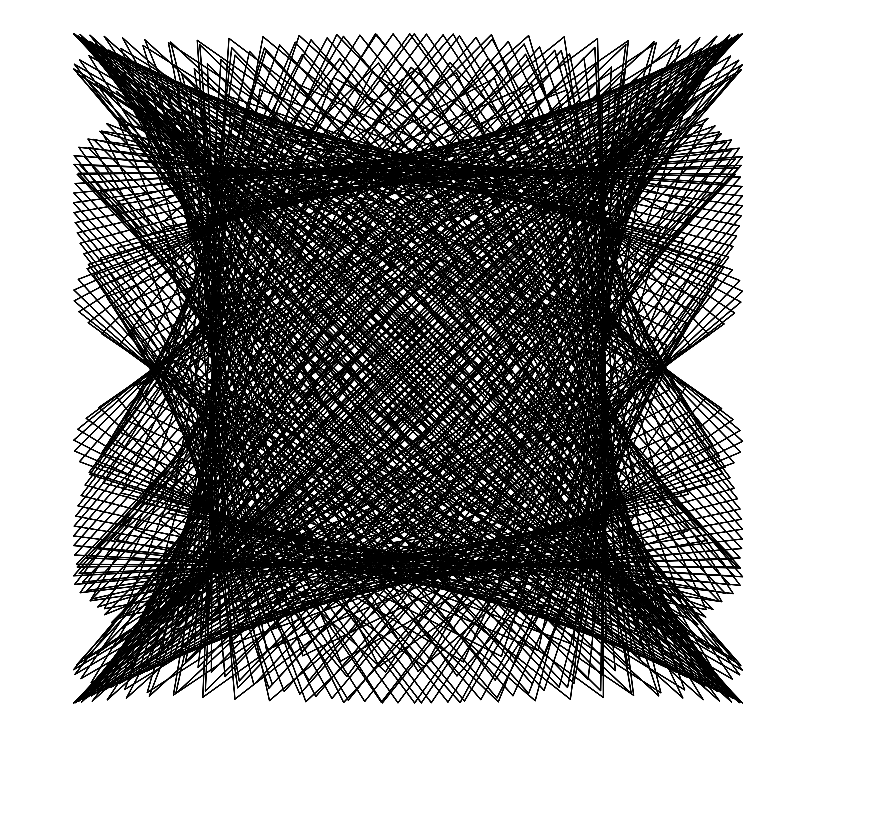
Reproduce this background procedurally as a Shadertoy shader.

```glsl
// A dense string-art square: two long polylines of thin black chords on white.
// Both coordinates are sampled sines whose phases turn by about 3/10 of a circle
// per vertex and drift apart, so ten-sided stars flatten from ellipse to diagonal.

const vec2  CENTER      = vec2(0.494, 0.554);   // in canvas heights
const float HALF_SIZE   = 0.405;                // in canvas heights
const int   CHORDS      = 376;                  // per polyline
const float STAR_STEP   = 108.0;                // degrees, 3/10 of a turn
const vec2  SLOW_START  = vec2(-54.0, 126.0);   // degrees, x and y phase
const vec2  SLOW_DRIFT  = vec2(108.0, -72.0);   // degrees over the whole line
const vec2  FAST_START  = vec2(-126.0, 54.0);
const vec2  FAST_DRIFT  = vec2(252.0, 72.0);
const float HALF_WIDTH  = 0.0023;               // in half sizes
const float EDGE_PIXELS = 0.5;                  // width of the smoothed edge
const vec3  PAPER       = vec3(1.0);
const vec3  INK         = vec3(0.0);

float segmentDistanceSquared(vec2 p, vec2 a, vec2 b) {
    vec2 ap = p - a;
    vec2 ab = b - a;
    vec2 offset = ap - ab * clamp(dot(ap, ab) / dot(ab, ab), 0.0, 1.0);
    return dot(offset, offset);
}

// Squared distance to the nearest chord of one polyline.
float stringArt(vec2 p, vec2 startPhase, vec2 totalDrift) {
    vec2 phase = radians(startPhase);
    vec2 turn = radians(STAR_STEP + totalDrift / float(CHORDS));

    // Sine recurrence: next = 2 cos(turn) * current - previous.
    vec2 gain = 2.0 * cos(turn);
    vec2 previous = sin(phase);
    vec2 current = sin(phase + turn);
    float nearest = 1e3;
    for (int i = 0; i < CHORDS; i++) {
        nearest = min(nearest, segmentDistanceSquared(p, previous, current));
        vec2 next = gain * current - previous;
        previous = current;
        current = next;
    }
    return nearest;
}

void mainImage(out vec4 fragColor, in vec2 fragCoord) {
    vec2 p = (fragCoord / iResolution.y - CENTER) / HALF_SIZE;
    float pixel = 1.0 / (HALF_SIZE * iResolution.y);

    // Only the square that holds the chords needs the loops.
    float coverage = 0.0;
    if (max(abs(p.x), abs(p.y)) < 1.0 + HALF_WIDTH + pixel) {
        float d = sqrt(min(stringArt(p, SLOW_START, SLOW_DRIFT),
                           stringArt(p, FAST_START, FAST_DRIFT)));
        float edge = 0.5 * EDGE_PIXELS * pixel;
        coverage = 1.0 - smoothstep(-edge, edge, d - HALF_WIDTH);
    }
    fragColor = vec4(mix(PAPER, INK, coverage), 1.0);
}
```
